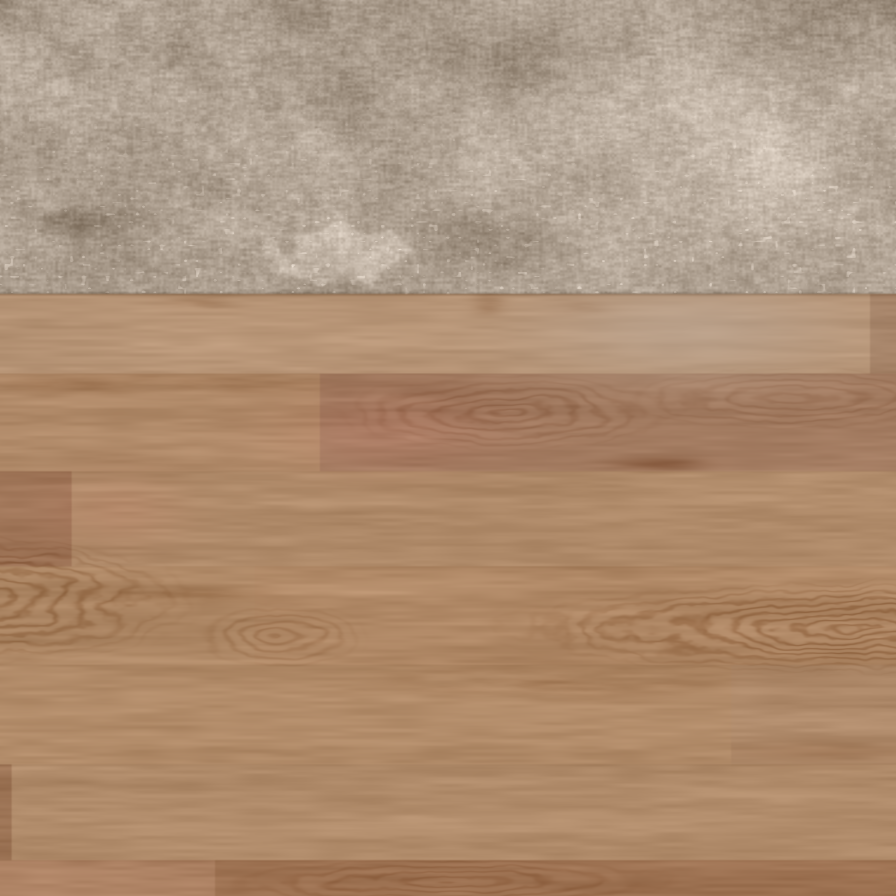
Reproduce this texture procedurally as a Shadertoy shader.

```glsl
float hash(vec2 cell) {
    uvec2 q = uvec2(ivec2(cell)) * uvec2(1597u, 3571u);
    uint n = (q.x ^ (q.y << 7)) * 74761u;
    n = (n ^ (n >> 15)) * 48271u;
    n = (n ^ (n >> 13)) * 69621u;
    return float((n ^ (n >> 16)) & 65535u) / 65535.0;
}

float noise(vec2 p) {
    vec2 i = floor(p), f = fract(p);
    f = f * f * (3.0 - 2.0 * f);
    return mix(mix(hash(i), hash(i + vec2(1, 0)), f.x),
               mix(hash(i + vec2(0, 1)), hash(i + vec2(1, 1)), f.x), f.y);
}

float fbm(vec2 p) {
    float sum = 0.0, amp = 0.5;
    for (int i = 0; i < 4; i++) {
        sum += amp * noise(p);
        p = p * 2.03 + 17.3;
        amp *= 0.5;
    }
    return sum / 0.9375;
}

// Soft elliptical spot
float blob(vec2 p, vec2 centre, vec2 radius) {
    vec2 q = (p - centre) / radius;
    return exp(-dot(q, q));
}

// Nested growth rings, fading outward
float rings(vec2 p, vec2 centre, vec2 radius, float count) {
    vec2 q = (p - centre) / radius;
    float warp = fbm(p * vec2(16, 34)) - 0.5;
    float d = length(q) + 0.38 * warp;
    float line = 0.5 + 0.5 * sin(d * count * 6.283);
    return line * line * smoothstep(1.1, 0.45, length(q));
}

vec3 concrete(vec2 p) {
    vec3 col = vec3(0.685, 0.63, 0.57);
    float cloud = fbm(p * vec2(9, 11) + 4.0) - 0.5;
    float mottled = fbm(p * vec2(34, 40)) - 0.5;

    // Broad stains and the pale sheen
    float shade = 0.19 * cloud + 0.09 * mottled;
    shade -= 0.11 * blob(p, vec2(0.56, 0.06), vec2(0.09, 0.05));
    shade -= 0.09 * blob(p, vec2(0.32, 0.015), vec2(0.06, 0.03));
    shade -= 0.08 * blob(p, vec2(0.20, 0.03), vec2(0.03, 0.06));
    shade -= 0.08 * blob(p, vec2(0.40, 0.11), vec2(0.025, 0.05));
    shade -= 0.10 * blob(p, vec2(0.09, 0.247), vec2(0.08, 0.018));
    shade -= 0.08 * blob(p, vec2(0.54, 0.265), vec2(0.08, 0.04));
    shade -= 0.06 * blob(p, vec2(0.95, 0.0), vec2(0.25, 0.06));
    shade += 0.09 * blob(p, vec2(0.80, 0.17), vec2(0.16, 0.09));
    shade += 0.04 * blob(p, vec2(0.10, 0.15), vec2(0.15, 0.07));

    // Ragged worn patch
    float wear = blob(p, vec2(0.39, 0.288), vec2(0.075, 0.043));
    wear = smoothstep(0.36, 0.62, wear + 1.1 * mottled);
    shade += 0.085 * wear;

    // Woven fibres and bright flecks
    shade += 0.09 * (noise(p * vec2(110, 330)) - 0.5);
    shade += 0.05 * (noise(p * vec2(300, 70)) - 0.5);
    shade += 0.06 * (noise(p * 380.0) - 0.5);
    float fleck = smoothstep(0.83, 0.97, noise(p * vec2(150, 230) + 9.0));
    shade += 0.11 * fleck * smoothstep(0.02, 0.3, p.y);
    return col + shade * vec3(0.97, 1.0, 1.04);
}

// Plank colours: each row is split once by a butt joint
vec3 planks(vec2 p, float soft) {
    float top[7] = float[7](0.328, 0.417, 0.526, 0.632, 0.742, 0.853, 0.960);
    float joint[7] = float[7](0.971, 0.357, 0.080, 0.284, 0.816, 0.013, 0.240);
    vec3 left[7] = vec3[7](vec3(0.715, 0.58, 0.46), vec3(0.69, 0.54, 0.41),
        vec3(0.625, 0.46, 0.345), vec3(0.68, 0.53, 0.395), vec3(0.69, 0.54, 0.405),
        vec3(0.61, 0.45, 0.33), vec3(0.67, 0.50, 0.38));
    vec3 right[7] = vec3[7](vec3(0.64, 0.50, 0.39), vec3(0.645, 0.49, 0.385),
        vec3(0.685, 0.54, 0.41), vec3(0.68, 0.525, 0.39), vec3(0.685, 0.54, 0.415),
        vec3(0.69, 0.545, 0.415), vec3(0.62, 0.45, 0.325));
    vec3 col = left[0];
    for (int i = 0; i < 7; i++) {
        vec2 q = p + vec2(float(i) * 3.7, float(i) * 1.3);
        vec3 tone = mix(left[i], right[i], smoothstep(-soft, soft, p.x - joint[i]));
        tone += 0.09 * (fbm(q * vec2(4, 75)) - 0.5);
        tone += 0.045 * (noise(q * vec2(24, 260)) - 0.5);
        float gap = (p.y - top[i]) / 0.002;
        tone -= 0.025 * exp(-gap * gap);
        col = mix(col, tone, smoothstep(-soft, soft, p.y - top[i]));
    }
    return col;
}

vec3 wood(vec2 p, float soft) {
    vec3 col = planks(p, soft);
    vec3 grainTint = vec3(0.85, 1.0, 1.05);

    // Arched figure
    float grain = 0.10 * rings(p, vec2(0.98, 0.70), vec2(0.44, 0.055), 8.0);
    grain += 0.09 * rings(p, vec2(-0.02, 0.67), vec2(0.24, 0.075), 8.0);
    grain += 0.06 * rings(p, vec2(0.31, 0.71), vec2(0.10, 0.04), 5.0);
    grain += 0.055 * rings(p, vec2(0.57, 0.46), vec2(0.20, 0.046), 6.0);
    grain += 0.045 * rings(p, vec2(0.88, 0.445), vec2(0.20, 0.04), 6.0);
    grain += 0.05 * rings(p, vec2(0.50, 0.985), vec2(0.28, 0.03), 5.0);

    // Dark knots and edge streaks
    float streak = fbm(p * vec2(18, 110));
    grain += 0.12 * blob(p, vec2(0.735, 0.518), vec2(0.05, 0.007));
    grain += 0.16 * streak * blob(p, vec2(0.545, 0.338), vec2(0.018, 0.012));
    grain += 0.14 * streak * blob(p, vec2(0.645, 0.342), vec2(0.035, 0.010));
    grain += 0.12 * streak * blob(p, vec2(0.23, 0.338), vec2(0.04, 0.008));
    grain += 0.10 * streak * blob(p, vec2(0.15, 0.428), vec2(0.22, 0.012));
    grain += 0.10 * streak * blob(p, vec2(0.22, 0.665), vec2(0.09, 0.010));
    grain += 0.09 * streak * blob(p, vec2(0.62, 0.762), vec2(0.22, 0.020));
    grain += 0.07 * blob(p, vec2(0.92, 0.839), vec2(0.12, 0.012))
           * smoothstep(-soft, soft, p.x - 0.816);
    col -= grain * grainTint;

    // Pale band, rosy tints and window sheen
    col += 0.05 * blob(p, vec2(0.42, 0.658), vec2(0.16, 0.009));
    float rosy = blob(p, vec2(0.43, 0.48), vec2(0.12, 0.045));
    rosy += 0.8 * blob(p, vec2(0.13, 0.57), vec2(0.07, 0.04));
    col += rosy * vec3(0.015, -0.018, -0.008);
    float sheen = blob(p, vec2(0.77, 0.365), vec2(0.17, 0.06));
    return mix(col, vec3(0.74, 0.66, 0.59), 0.6 * sheen);
}

void mainImage(out vec4 fragColor, in vec2 fragCoord) {
    vec2 p = fragCoord / iResolution.xy;
    p.y = 1.0 - p.y;
    float soft = max(0.0015, 0.75 / iResolution.y);
    float floorMask = smoothstep(-soft, soft, p.y - 0.328);
    vec3 col = mix(concrete(p), wood(p, soft), floorMask);
    col -= 0.10 * blob(p, vec2(p.x, 0.328), vec2(1.0, 0.0022));
    fragColor = vec4(clamp(col, 0.0, 1.0), 1.0);
}
```
